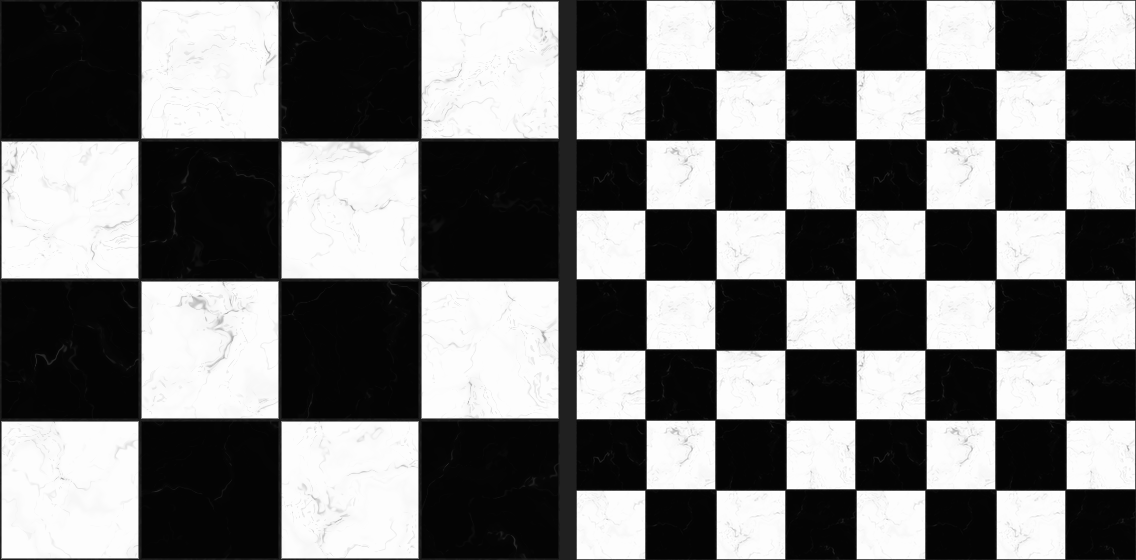
Left, the tile; right, the same tile 2 across and 2 down.
A WebGL 1 fragment shader for this pattern:

```glsl
precision highp float;

// Polished marble checkerboard, four tiles by four, with thin dark grout.
// Each tile takes its own slice of stone: veins follow the borders of warped
// cellular noise, broken up by masks, plus faint clouds and small flecks.

uniform vec2 u_resolution;

vec2 hash2(vec2 p) {
  vec3 h = fract(p.xyx * vec3(0.1031, 0.1030, 0.0973));
  h += dot(h, h.yzx + 33.33);
  return fract((h.xx + h.yz) * h.zy);
}

// x: distance to the nearest point, y: gap to the second nearest.
vec2 cellular(vec2 p) {
  vec2 base = floor(p);
  vec2 f = p - base;
  float first = 8.0;
  float second = 8.0;
  for (int j = -1; j <= 1; j++) {
    for (int i = -1; i <= 1; i++) {
      vec2 cell = vec2(float(i), float(j));
      float d = length(cell + hash2(base + cell) - f);
      second = min(second, max(first, d));
      first = min(first, d);
    }
  }
  return vec2(first, second - first);
}

// Layered, rotated sines bend straight cell borders into ragged veins.
vec2 warp(vec2 p) {
  float amplitude = 0.13;
  float frequency = 4.0;
  vec2 q = p;
  for (int i = 0; i < 5; i++) {
    q = mat2(0.8, 0.6, -0.6, 0.8) * q + 1.7;
    p += amplitude * sin(frequency * q.yx + 2.0 * sin(frequency * 0.6 * q));
    amplitude *= 0.5;
    frequency *= 2.1;
  }
  return p;
}

float vein(float gap, float width) {
  return 1.0 - smoothstep(0.0, width, gap);
}

void main() {
  vec2 grid = gl_FragCoord.xy / u_resolution * 4.0;
  float pixel = 4.0 / min(u_resolution.x, u_resolution.y);
  vec2 id = mod(floor(grid), 4.0);
  vec2 local = fract(grid);
  float isBlack = mod(id.x + id.y, 2.0);

  // Stone coordinates, shifted for each tile.
  vec2 stone = local + 20.0 * hash2(id + 3.7) + 5.0;
  vec2 bent = warp(stone);

  // Masks: broad patches and a fine crumble along the veins.
  float patches = smoothstep(0.25, 0.75, cellular(bent * 2.3 + 9.0).x);
  float crumble = smoothstep(0.2, 0.75, cellular(bent * 17.0).x);

  // Main veins, hairline cracks, flecks and clouds.
  float mainGap = cellular(bent * vec2(1.1, 1.4)).y;
  float mainVein = vein(mainGap, 0.035) * crumble * (0.25 + 0.75 * patches);
  float halo = vein(mainGap, 0.16) * patches;
  float crack = vein(cellular(bent * 4.5 + 31.0).y, 0.09) * crumble * patches;
  vec2 grain = cellular(bent * vec2(13.0, 18.0) + 47.0);
  float fleck = (1.0 - smoothstep(0.08, 0.22, grain.x)) * smoothstep(0.55, 0.9, patches);
  float cloud = smoothstep(0.45, 0.95, cellular(bent * 3.4 + 63.0).x);

  float white = 0.993 - 0.25 * mainVein - 0.11 * crack - 0.07 * fleck
              - 0.025 * cloud - 0.025 * halo;
  float black = 0.015 + 0.13 * mainVein + 0.018 * crack
              + 0.012 * halo + 0.006 * cloud;
  float shade = mix(white, black, isBlack);

  // Grout, also framing the canvas edges so the sheet tiles.
  vec2 toEdge = 0.5 - abs(local - 0.5);
  float edge = min(toEdge.x, toEdge.y);
  float soft = max(0.005, 0.6 * pixel);
  float grout = 1.0 - smoothstep(0.011 - soft, 0.011 + soft, edge);
  shade = mix(shade, 0.1 + 0.03 * crumble, grout);

  gl_FragColor = vec4(vec3(shade), 1.0);
}
```
